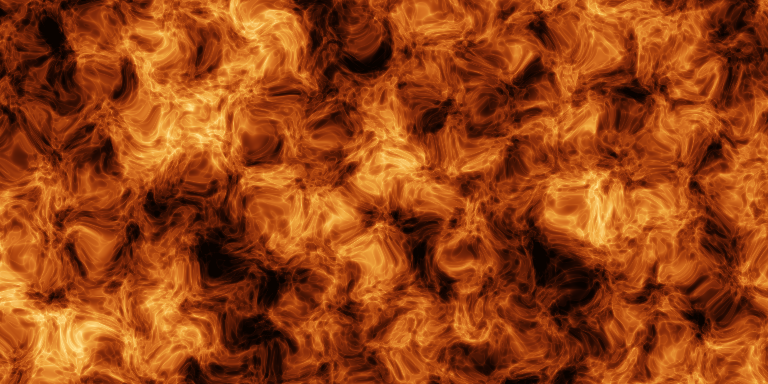
Reproduce this texture procedurally as a Shadertoy shader.

```glsl
// Glowing fire: soft bright clouds, charred patches and fine curling embers.
// Octaves of gradient noise, the finer ones partly folded into thin ridges,
// give a heat of unit variance that is coloured through a ramp.

const int OCTAVES = 6;
const float BASE_SCALE = 2.3;      // noise cells per canvas height, first octave
const float OCTAVE_STEP = 2.0;
const float WEIGHTS[6] = float[6](0.58, 1.0, 0.76, 0.56, 0.43, 0.30);
const float RIDGE_SHARE = 0.42;    // part of the fine octaves made of filaments
const float WARP_SCALE = 9.0;
const float WARP_AMOUNT = 0.014;
const float NOISE_GAIN = 4.72;     // brings gradient noise to unit variance

// Heat levels in standard deviations, and the colour at each
const int STOPS = 8;
const float LEVELS[8] = float[8](-2.5, -1.65, -0.92, -0.28, 0.43, 1.15, 1.96, 3.0);
const vec3 COLOURS[8] = vec3[8](
    vec3(0.04, 0.01, 0.00),   // char
    vec3(0.15, 0.04, 0.01),   // soot
    vec3(0.35, 0.10, 0.02),   // dull red
    vec3(0.53, 0.17, 0.04),   // rust
    vec3(0.70, 0.28, 0.06),   // orange
    vec3(0.84, 0.44, 0.13),   // amber
    vec3(0.94, 0.65, 0.24),   // gold
    vec3(1.00, 0.88, 0.55));  // pale flame

float hash(vec2 cell) {
    vec3 q = fract(cell.xyx * 0.1031);
    q += dot(q, q.yzx + 33.33);
    return fract((q.x + q.y) * q.z);
}

// Dot product of a random unit gradient with the offset from its corner
float cornerSlope(vec2 cell, vec2 offset) {
    float angle = 6.28319 * hash(cell);
    return dot(vec2(cos(angle), sin(angle)), offset);
}

float gradientNoise(vec2 p) {
    vec2 cell = floor(p);
    vec2 f = p - cell;
    vec2 blend = f * f * (3.0 - 2.0 * f);
    vec2 e = vec2(1.0, 0.0);
    float low = mix(cornerSlope(cell, f), cornerSlope(cell + e, f - e), blend.x);
    float high = mix(cornerSlope(cell + e.yx, f - e.yx),
                     cornerSlope(cell + e.xx, f - e.xx), blend.x);
    return NOISE_GAIN * mix(low, high, blend.y);
}

// Thin bright lines along the zero crossings, mean 0 and variance 1
float filament(float n) {
    return (exp(-2.0 * abs(n)) - 0.336) / 0.2755;
}

float heat(vec2 p) {
    mat2 turn = mat2(0.8, 0.6, -0.6, 0.8);
    float scale = BASE_SCALE;
    float sum = 0.0;
    float power = 0.0;
    for (int i = 0; i < OCTAVES; i++) {
        float n = gradientNoise(p * scale + 17.3 * float(i + 1));
        float share = RIDGE_SHARE * smoothstep(0.5, 3.0, float(i));
        n = n * sqrt(1.0 - share) + filament(n) * sqrt(share);
        sum += WEIGHTS[i] * n;
        power += WEIGHTS[i] * WEIGHTS[i];
        p = turn * p;
        scale *= OCTAVE_STEP;
    }
    return sum / sqrt(power);
}

vec3 fireColour(float h) {
    vec3 colour = COLOURS[0];
    for (int i = 1; i < STOPS; i++) {
        float t = (h - LEVELS[i - 1]) / (LEVELS[i] - LEVELS[i - 1]);
        colour = mix(colour, COLOURS[i], clamp(t, 0.0, 1.0));
    }
    return colour;
}

void mainImage(out vec4 fragColor, in vec2 fragCoord) {
    vec2 p = fragCoord / iResolution.y;

    // Curl the filaments with a small warp
    vec2 w = p * WARP_SCALE;
    p += WARP_AMOUNT * vec2(gradientNoise(w + 41.7), gradientNoise(w + 83.1));

    fragColor = vec4(fireColour(heat(p)), 1.0);
}
```
